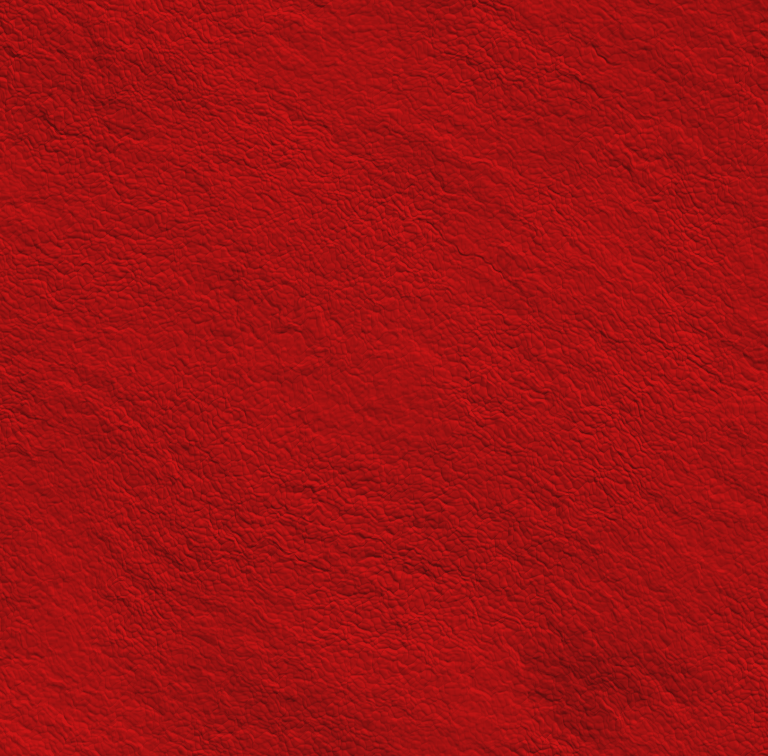
Give the GLSL for this texture, as a Shadertoy shader.

```glsl
// Red leather: fine pebbled grain with short slanting creases, lit from the upper right.
#define DARK_RED vec3(0.49, 0.06, 0.06)
#define BRIGHT_RED vec3(0.73, 0.08, 0.08)
#define BASE_TONE 0.635
#define RELIEF 0.43
#define MOTTLING 0.44
#define CAVITY 0.24
#define FOLD_ANGLE -0.55
#define FOLD_DEPTH 0.0024
#define PEBBLE_COUNT 142.0
#define PEBBLE_HEIGHT 0.90
#define LIGHT_DIR vec2(0.40, 0.92)
#define LIGHT_STEP 0.0025

float hash(vec2 p) {
    return fract(sin(dot(p, vec2(127.1, 311.7))) * 43758.5453);
}

vec2 hash2(vec2 p) {
    return vec2(hash(p), hash(p + 57.3));
}

float noise(vec2 p) {
    vec2 i = floor(p), f = fract(p);
    f = f * f * f * (f * (f * 6.0 - 15.0) + 10.0);
    vec2 e = vec2(0.0, 1.0);
    return mix(mix(hash(i), hash(i + e.yx), f.x),
               mix(hash(i + e.xy), hash(i + e.yy), f.x), f.y);
}

mat2 rotation(float angle) {
    float c = cos(angle), s = sin(angle);
    return mat2(c, -s, s, c);
}

// Three octaves, normalised to 0..1
float fbm(vec2 p) {
    float sum = 0.0, gain = 0.5;
    for (int i = 0; i < 3; i++) {
        sum += gain * noise(p);
        p = rotation(0.35) * p * 2.03 + 17.7;
        gain *= 0.5;
    }
    return sum / 0.875;
}

// Centred two-component noise for warping
vec2 wobble(vec2 p) {
    return vec2(noise(p), noise(p + 43.0)) - 0.5;
}

// Distances to the nearest and second nearest cell centre
vec2 cells(vec2 p) {
    vec2 cell = floor(p), nearest = vec2(8.0);
    for (int y = -1; y <= 1; y++) {
        for (int x = -1; x <= 1; x++) {
            vec2 id = cell + vec2(x, y);
            float d = length(id + 0.05 + 0.9 * hash2(id) - p);
            nearest = vec2(min(nearest.x, d), min(nearest.y, max(nearest.x, d)));
        }
    }
    return nearest;
}

// x: surface height in canvas units, y: darkness of grooves
vec2 leather(vec2 p) {
    // Axes along and across the folds, gently bent
    vec2 axes = rotation(FOLD_ANGLE) * p + 5.0;
    axes += 0.06 * wobble(p * 3.0) + 0.009 * wobble(p * 36.0);
    vec2 ripple = wobble(p * 88.0);
    float patches = smoothstep(0.28, 0.78, fbm(axes * vec2(5.0, 9.0) + 9.0));

    // Soft wrinkles and the thin grit of the finish
    float wrinkles = 0.56 * fbm(axes * vec2(20.0, 38.0) + 0.4 * ripple) / 38.0;
    float grit = 0.6 * noise(p * 225.0) / 225.0;

    // Lumps parted by short branching creases
    vec2 lump = cells(axes * vec2(21.0, 44.0) + 0.5 * ripple);
    float swell = -0.34 * patches * lump.x * lump.x / 44.0;
    float broken = smoothstep(0.35, 0.70, noise(axes * vec2(24.0, 36.0) + 7.0));
    float crease = patches * broken * (1.0 - smoothstep(0.0, 0.17, lump.y - lump.x));

    // Longer folds, broken into pieces
    float ridge = abs(noise(axes * vec2(5.0, 19.0) + 0.2 * ripple) - 0.5);
    float pieces = smoothstep(0.42, 0.72, noise(axes * vec2(11.0, 16.0) + 3.0));
    float fold = patches * pieces * (1.0 - smoothstep(0.0, 0.08, ridge));

    // Small domed grains with soft gaps
    vec2 grain = cells(axes * vec2(0.82, 1.08) * PEBBLE_COUNT + 0.8 * ripple);
    float strength = mix(0.5, 1.4, noise(p * 11.0 + 3.0));
    float dome = -grain.x * grain.x * strength * PEBBLE_HEIGHT / PEBBLE_COUNT;
    float gap = strength * (1.0 - smoothstep(0.0, 0.40, grain.y - grain.x));

    float height = wrinkles + grit + swell + dome - FOLD_DEPTH * fold;
    return vec2(height, 1.2 * fold + 1.1 * crease + 0.45 * gap);
}

void mainImage(out vec4 fragColor, in vec2 fragCoord) {
    vec2 p = fragCoord / iResolution.y;

    // Slope towards the light
    vec2 surface = leather(p);
    float ahead = leather(p + LIGHT_DIR * LIGHT_STEP).x;
    float slope = (surface.x - ahead) / LIGHT_STEP;

    // Broad uneven dye
    vec2 dyeAxes = rotation(FOLD_ANGLE) * p;
    float dye = fbm(dyeAxes * vec2(2.5, 5.0) + 21.0) - 0.5;

    float tone = BASE_TONE + RELIEF * slope + MOTTLING * dye - CAVITY * surface.y;
    tone = clamp(tone, -0.5, 1.25);
    fragColor = vec4(mix(DARK_RED, BRIGHT_RED, tone), 1.0);
}
```
